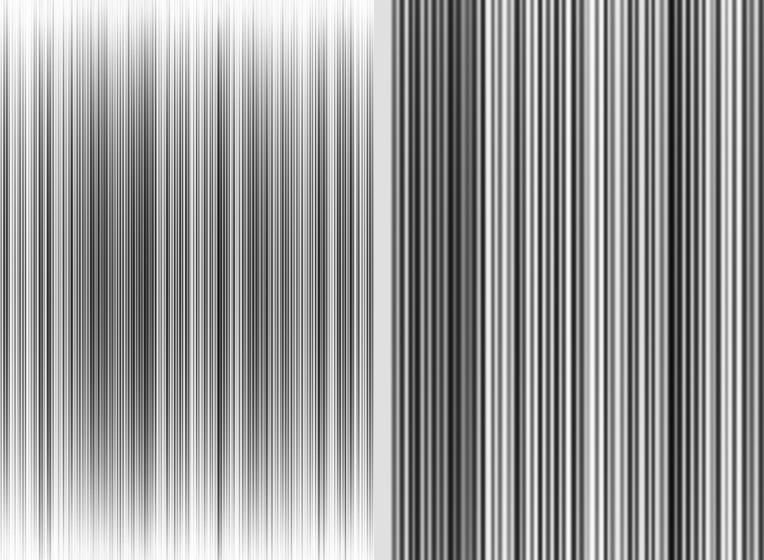
Left: the whole. Right: its middle third, enlarged.
A Shadertoy shader for this pattern:

```glsl
const float LINE_COUNT = 138.0;
const float JITTER = 0.34;           // sideways scatter, in line spacings
const float WIDTH_MIN = 0.15;        // line softness, in line spacings
const float WIDTH_MAX = 0.25;
const float DENSITY_MIN = 0.4;
const float DENSITY_MAX = 2.4;
const float BOLD_SHARE = 0.04;       // share of extra dark lines
const float BOLD_DENSITY = 1.5;
const float WASH_COUNT = 30.0;       // soft grey bands across the width
const float WASH_DENSITY = 0.5;
const float EDGE_DENSITY = 0.04;     // ink left at the top and bottom
const float DRIFT = 0.06;            // vertical scatter of the darkest part
const vec3 PAPER = vec3(1.0);
const vec3 INK = vec3(0.02);

float hash(float n, float salt) {
    return fract(sin(n * 127.1 + salt * 311.7) * 43758.5453);
}

float noise(float x, float salt) {
    float cell = floor(x);
    float t = smoothstep(0.0, 1.0, x - cell);
    return mix(hash(cell, salt), hash(cell + 1.0, salt), t);
}

// Vertical envelope: full in the middle, nearly gone at both ends
float envelope(float y, float drift, float falloff) {
    float v = clamp(y + drift, 0.0, 1.0);
    return EDGE_DENSITY + (1.0 - EDGE_DENSITY) * pow(4.0 * v * (1.0 - v), falloff);
}

// Optical density of one soft vertical line
float lineDensity(float id, float x, float y, float pixel) {
    float centre = id + 0.5 + JITTER * (hash(id, 1.0) - 0.5);
    float bold = step(1.0 - BOLD_SHARE, hash(id, 2.0));
    float width = mix(WIDTH_MIN, WIDTH_MAX, max(hash(id, 3.0), bold));
    float strength = mix(DENSITY_MIN, DENSITY_MAX, hash(id, 4.0));
    strength += bold * BOLD_DENSITY;

    // Widen by the pixel footprint while keeping the amount of ink
    float softWidth = sqrt(width * width + pixel * pixel / 12.0);
    float d = (x - centre) / softWidth;
    float profile = exp(-0.5 * d * d) * width / softWidth;

    float drift = DRIFT * (hash(id, 5.0) - 0.4);
    float falloff = mix(1.0, 1.7, hash(id, 6.0));
    return strength * profile * envelope(y, drift, falloff);
}

void mainImage(out vec4 fragColor, in vec2 fragCoord) {
    vec2 uv = fragCoord / iResolution.xy;
    float x = uv.x * LINE_COUNT;
    float pixel = LINE_COUNT / iResolution.x;

    // Soft bands behind the lines
    float band = pow(noise(uv.x * WASH_COUNT, 7.0), 4.0);
    float density = WASH_DENSITY * band * envelope(uv.y, 0.0, 1.5);

    // Neighbouring lines overlap like layers of ink
    for (int i = -2; i <= 2; i++) {
        density += lineDensity(floor(x) + float(i), x, uv.y, pixel);
    }

    fragColor = vec4(mix(INK, PAPER, exp(-density)), 1.0);
}
```
